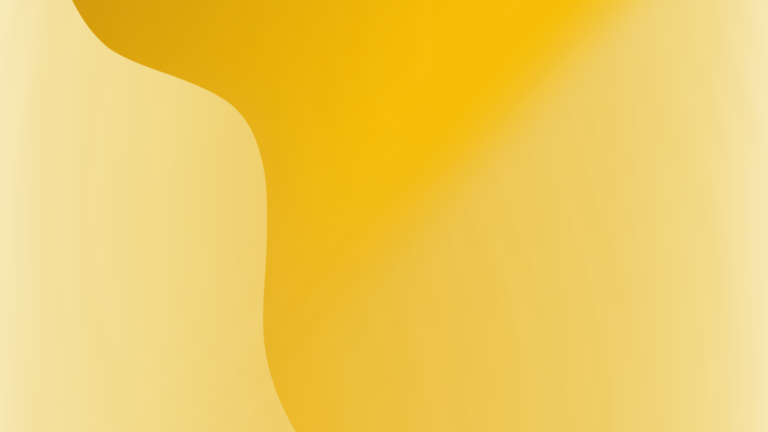
Write a Shadertoy shader that draws this background.

```glsl
// Golden paper folds: a pale left sheet with a crisp S-shaped edge lies over a
// deep amber hollow, which melts across a soft diagonal into a right sheet.
// Hermite edge, line distance and gradient ramps, with faint noise streaks.

const float ASPECT = 16.0 / 9.0;
const vec3 CREAM       = vec3(0.970, 0.910, 0.715);
const vec3 PALE_GOLD   = vec3(0.955, 0.880, 0.615);
const vec3 STRAW       = vec3(0.950, 0.855, 0.535);
const vec3 HONEY       = vec3(0.940, 0.810, 0.415);
const vec3 OCHRE       = vec3(0.930, 0.765, 0.285);
const vec3 WARM_GOLD   = vec3(0.925, 0.725, 0.160);
const vec3 SHADE       = vec3(0.830, 0.610, 0.050);
const vec3 AMBER       = vec3(0.965, 0.742, 0.025);
const vec3 DULL_GLOW   = vec3(0.890, 0.690, 0.170);
const vec2 FOLD_START  = vec2(1.343, 0.0);    // top end of the diagonal
const vec2 FOLD_NORMAL = vec2(0.737, 0.676);  // points into the right sheet
const vec2 FOLD_SOFT   = vec2(-0.050, 0.160); // blend range across the fold
const float GLOW_WIDTH = 0.070;
const float STREAKS    = 0.010;

// Knots of the S edge from top to bottom: height, position, slope.
const int KNOTS = 8;
const vec3 EDGE[KNOTS] = vec3[KNOTS](
    vec3(0.000, 0.167, 0.50), vec3(0.104, 0.243, 1.10),
    vec3(0.167, 0.375, 2.90), vec3(0.250, 0.544, 1.00),
    vec3(0.370, 0.606, 0.25), vec3(0.532, 0.618, 0.00),
    vec3(0.741, 0.609, 0.00), vec3(1.000, 0.685, 0.60));

float edgeX(float y) {
    float x = EDGE[0].y;
    for (int i = 0; i < KNOTS - 1; i++) {
        vec3 a = EDGE[i], b = EDGE[i + 1];
        if (y < a.x) break;
        float h = b.x - a.x;
        float t = clamp((y - a.x) / h, 0.0, 1.0);
        float s = 1.0 - t;
        x = s * s * ((1.0 + 2.0 * t) * a.y + t * h * a.z)
          + t * t * ((1.0 + 2.0 * s) * b.y - s * h * b.z);
    }
    return x;
}

vec2 gradientAt(vec2 cell) {
    vec2 q = fract(cell * vec2(0.1031, 0.1137));
    q += dot(q, q.yx + 33.33);
    float angle = 6.2832 * fract((q.x + q.y) * q.x * 7.31);
    return vec2(cos(angle), sin(angle));
}

float gradientNoise(vec2 p) {
    vec2 i = floor(p), f = fract(p);
    vec2 u = f * f * f * (f * (f * 6.0 - 15.0) + 10.0);
    vec2 e = vec2(1.0, 0.0);
    float low = mix(dot(gradientAt(i), f),
                    dot(gradientAt(i + e), f - e), u.x);
    float high = mix(dot(gradientAt(i + e.yx), f - e.yx),
                     dot(gradientAt(i + e.xx), f - e.xx), u.x);
    return mix(low, high, u.y);
}

float ramp(float from, float to, float x) {
    return clamp((x - from) / (to - from), 0.0, 1.0);
}

vec3 leftSheet(vec2 p) {
    float x = p.x - 0.04 * (1.0 - p.y);
    vec3 c = mix(CREAM, PALE_GOLD, ramp(-0.03, 0.09, x));
    c = mix(c, STRAW, ramp(0.09, 0.34, x));
    return mix(c, HONEY, ramp(0.34, 0.62, x));
}

vec3 rightSheet(vec2 p) {
    vec3 c = mix(WARM_GOLD, OCHRE, ramp(0.64, 1.01, p.x));
    c = mix(c, HONEY, ramp(1.01, 1.41, p.x));
    c = mix(c, STRAW, ramp(1.41, 1.64, p.x));
    return mix(c, CREAM, ramp(1.64, 1.79, p.x));
}

vec3 hollow(vec2 p, float edgeDistance) {
    vec3 c = mix(SHADE, AMBER, ramp(0.18, 1.05, p.x + 0.55 * p.y));
    c = mix(c, WARM_GOLD, smoothstep(0.20, 0.85, p.y));
    float glow = exp(-max(edgeDistance, 0.0) / GLOW_WIDTH);
    return mix(c, DULL_GLOW, 0.5 * glow * smoothstep(0.08, 0.30, p.y));
}

void mainImage(out vec4 fragColor, in vec2 fragCoord) {
    // Height units, y measured downwards from the top.
    vec2 uv = fragCoord / iResolution.xy;
    vec2 p = vec2(uv.x * ASPECT, 1.0 - uv.y);
    float pixel = 1.0 / iResolution.y;

    // Distances to the crisp edge and to the soft fold.
    float slope = (edgeX(p.y + 0.002) - edgeX(p.y - 0.002)) / 0.004;
    float edge = (p.x - edgeX(p.y)) / sqrt(1.0 + slope * slope);
    float fold = dot(p - FOLD_START, FOLD_NORMAL);
    float along = dot(p, vec2(-FOLD_NORMAL.y, FOLD_NORMAL.x));

    // Faint brushed grain: upright on the sheets, slanted along the fold.
    float bend = 0.12 * sin(2.6 * p.y + 1.5 * p.x);
    float upright = gradientNoise(vec2((p.x + bend) * 24.0, p.y * 1.6));
    float slanted = gradientNoise(vec2(fold * 32.0, along * 3.0 + 9.0));
    float grain = mix(upright, slanted, exp(-fold * fold * 40.0));

    // Layers from back to front.
    float overFold = smoothstep(FOLD_SOFT.x, FOLD_SOFT.y, fold);
    vec3 color = mix(hollow(p, edge), rightSheet(p), overFold);
    color = mix(leftSheet(p), color, smoothstep(-pixel, pixel, edge));
    color += STREAKS * grain * vec3(0.5, 0.8, 2.0);
    fragColor = vec4(clamp(color, 0.0, 1.0), 1.0);
}
```
